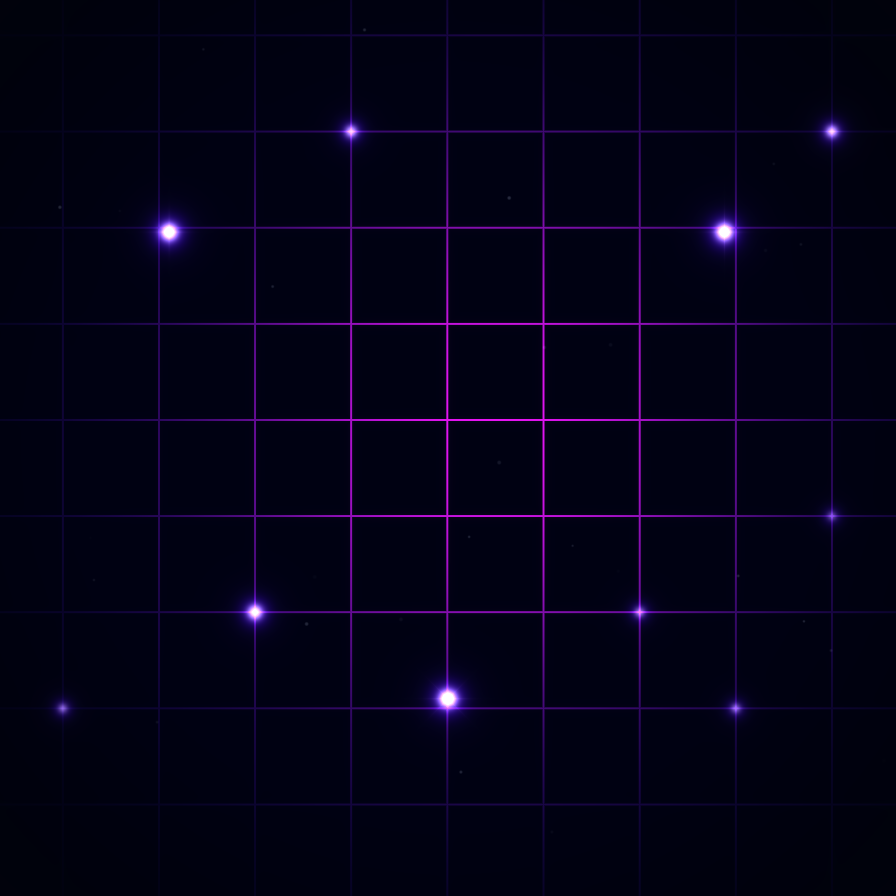
A WebGL 2 fragment shader for this background:

```glsl
#version 300 es
precision highp float;
// A neon grid on a near-black navy field, brightest just right of centre.
// Glowing violet stars sit on or near grid crossings: each one sums a
// gaussian halo, a white core and astroid spikes. Faint hashed dust is added.

uniform vec2 u_resolution;
out vec4 fragColor;

const float CELL = 0.1073;

// Stars: xy in grid cells from the grid origin, z is strength
const vec3 STARS[10] = vec3[10](
    vec3(-2.894, 1.954, 0.93), vec3(2.882, 1.954, 0.93),
    vec3(0.006, -2.9, 1.0), vec3(-2.0, -2.0, 0.7),
    vec3(-1.0, 3.0, 0.45), vec3(4.0, 3.0, 0.47),
    vec3(2.0, -2.0, 0.28), vec3(4.0, -1.0, 0.17),
    vec3(3.0, -3.0, 0.23), vec3(-4.0, -3.0, 0.21));

float hash(vec2 p) {
    return fract(sin(dot(p, vec2(127.1, 311.7))) * 43758.5453);
}

// Four-pointed distance, growing slowly along the axes
float astroid(vec2 p) {
    vec2 root = sqrt(abs(p));
    float s = root.x + root.y;
    return s * s;
}

vec3 grid(vec2 p, float pixel) {
    vec2 d = abs(fract(p / CELL + 0.5) - 0.5) * CELL;
    vec2 line = 1.0 - smoothstep(0.0011 - 0.5 * pixel, 0.0011 + 0.5 * pixel, d);
    vec2 bleed = exp(-d / 0.003) * 0.05;
    vec2 fromLight = p - vec2(0.05, -0.003);
    float light = exp(-8.0 * dot(fromLight, fromLight));
    vec3 neon = vec3(0.87 * pow(light, 1.5), 0.07 * light, 0.85 * light);
    return neon * (max(line.x, line.y) + max(bleed.x, bleed.y));
}

vec3 star(vec2 p, float strength) {
    vec2 q = p / mix(0.5, 1.0, strength);
    float r2 = dot(q, q);
    float halo = exp(-r2 / 0.00032) + 0.12 * exp(-r2 / 0.0014);
    float core = exp(-r2 / 0.000075);
    float spikes = exp(-astroid(q) / 0.009);
    // The strongest star also gets diagonal rays
    vec2 turned = vec2(q.x + q.y, q.x - q.y) * 0.7071;
    float rays = exp(-astroid(turned) / 0.009) * smoothstep(0.95, 1.0, strength);
    return vec3(0.24, 0.02, 0.78) * halo * sqrt(strength) * 0.85
         + vec3(0.95, 0.88, 0.9) * core * strength * 1.6
         + vec3(0.65, 0.45, 0.8) * (spikes + 0.6 * rays) * strength;
}

// Sparse dust: at most one speck in each small cell
float dust(vec2 p, float pixel) {
    vec2 id = floor(p * 24.0);
    vec2 centre = 0.2 + 0.6 * vec2(hash(id + 3.1), hash(id + 7.7));
    float d = length(fract(p * 24.0) - centre) / 24.0;
    float radius = mix(0.001, 0.002, hash(id + 5.3));
    float speck = 1.0 - smoothstep(radius - pixel, radius + pixel, d);
    return speck * step(0.93, hash(id)) * hash(id + 1.9);
}

void main() {
    float side = min(u_resolution.x, u_resolution.y);
    vec2 uv = (gl_FragCoord.xy - 0.5 * u_resolution) / side;
    float pixel = 1.0 / side;
    vec2 p = uv - vec2(-0.0007, 0.0313);

    // Navy field, slightly darker at the corners
    vec3 color = mix(vec3(0.0, 0.005, 0.072), vec3(0.002, 0.006, 0.045),
                     smoothstep(0.35, 0.72, length(uv)));
    color += vec3(0.15, 0.16, 0.17) * dust(uv, pixel);
    color += grid(p, pixel);

    for (int i = 0; i < 10; i++) {
        color += star(p - STARS[i].xy * CELL, STARS[i].z);
    }
    fragColor = vec4(min(color, 1.0), 1.0);
}
```
